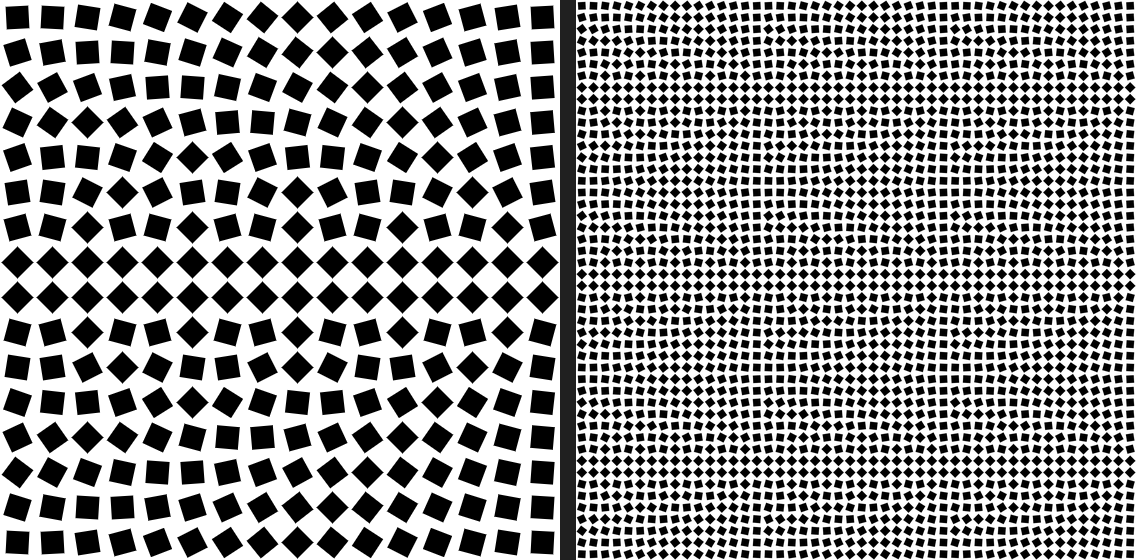
Left, the tile; right, the same tile 3 across and 3 down.
A WebGL 2 fragment shader for this pattern:

```glsl
#version 300 es
precision highp float;

#define GRID 16.0
#define HALF_SIDE 0.324
#define TURN 0.785398
#define INK vec3(0.0)
#define PAPER vec3(1.0)

uniform vec2 u_resolution;
out vec4 fragColor;

// Rotates a point counterclockwise.
vec2 rotate(vec2 p, float angle) {
    float c = cos(angle), s = sin(angle);
    return vec2(c * p.x - s * p.y, s * p.x + c * p.y);
}

// Distance to the edge of an axis-aligned square.
float squareDistance(vec2 p, float halfSide) {
    vec2 q = abs(p) - halfSide;
    return max(q.x, q.y);
}

// The turn grows along each row, faster near the middle rows,
// and mirrors across the horizontal centre line.
float cellAngle(vec2 centre) {
    return TURN * (centre.x - GRID) / (centre.y - 0.5 * GRID);
}

void main() {
    vec2 grid = gl_FragCoord.xy / u_resolution * GRID;
    vec2 centre = floor(grid) + 0.5;
    float pixel = GRID / min(u_resolution.x, u_resolution.y);

    // One turned square per cell, clear of the cell borders.
    vec2 local = rotate(grid - centre, cellAngle(centre));
    float edge = squareDistance(local, HALF_SIDE);
    float coverage = clamp(0.5 - edge / pixel, 0.0, 1.0);

    fragColor = vec4(mix(PAPER, INK, coverage), 1.0);
}
```
